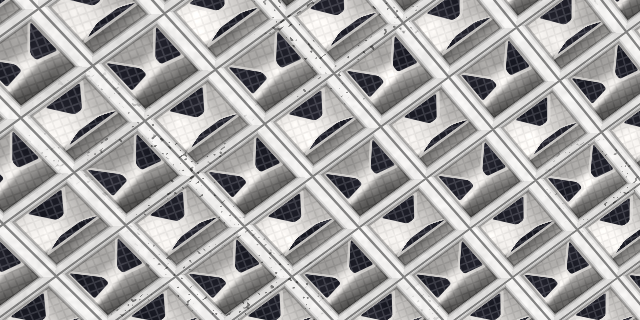
Reproduce this pattern procedurally as a Shadertoy shader.

```glsl
float hash(vec2 p) {
    return fract(sin(dot(p, vec2(127.1, 311.7))) * 43758.5453);
}

float noise(vec2 p) {
    vec2 i = floor(p), f = fract(p);
    f = f * f * (3.0 - 2.0 * f);
    return mix(mix(hash(i), hash(i + vec2(1, 0)), f.x),
               mix(hash(i + vec2(0, 1)), hash(i + vec2(1, 1)), f.x), f.y);
}

// Rounded trapezoid: base on y = 0, narrowing to the tip at y = depth
float trapezoid(vec2 q, float base, float tip, float depth) {
    vec2 e = vec2(0.75 * (abs(q.x) - mix(base, tip, q.y / depth)),
                  abs(q.y - 0.5 * depth) - 0.5 * depth) + 0.025;
    return length(max(e, 0.0)) + min(max(e.x, e.y), 0.0) - 0.025;
}

// Paired side windows, leaning down towards the neck between them
float sideWindows(vec2 f) {
    float t = 0.35 - abs(f.x - 0.48);
    return trapezoid(vec2(f.y - 0.32 - 0.54 * t, t), 0.25, 0.055, 0.25);
}

// A hanging window above a narrow slot
float stackedWindows(vec2 f) {
    float upper = trapezoid(f - vec2(0.52, 0.08), 0.24, 0.05, 0.3);
    float slot = trapezoid(vec2(f.x - 0.51, 0.665 - f.y), 0.34, 0.15, 0.08);
    return min(upper, slot);
}

float tileJoints(vec2 p) {
    vec2 q = mat2(0.94, -0.34, 0.34, 0.94) * p * 42.0;
    vec2 d = 0.5 - abs(fract(q) - 0.5);
    return 1.0 - smoothstep(0.03, 0.05 + 42.0 / iResolution.y, min(d.x, d.y));
}

float recess(vec2 f, bool paired) {
    float s, wallTop, wall;
    if (paired) {
        s = mix(0.66, 0.97, smoothstep(0.22, 0.5, f.y));
        wallTop = 0.52 + 0.22 * (0.5 - f.x);
        wall = mix(0.66, 0.4, smoothstep(0.55, 0.84, f.y));
    } else {
        s = mix(0.98, 0.74, smoothstep(0.25, 0.85, f.x));
        s -= 0.1 * smoothstep(0.3, 0.0, f.y);
        wallTop = 0.61;
        wall = mix(0.4, 0.58, smoothstep(0.62, 0.87, f.y));
    }
    wall += 0.12 * (f.x - 0.5);
    return mix(s, wall, smoothstep(wallTop, wallTop + 0.11, f.y));
}

void mainImage(out vec4 fragColor, in vec2 fragCoord) {
    vec2 p = (fragCoord - 0.5 * iResolution.xy) / iResolution.y;
    float aa = 4.5 / iResolution.y;

    // Slanted lattice in mild perspective
    vec2 q = p / (1.0 - 0.045 * p.x + 0.055 * p.y);
    mat2 axes = mat2(0.2135, 0.156, 0.147, -0.163);
    vec2 g = inverse(axes) * (q - vec2(-0.023, -0.052));
    vec2 cell = floor(g), f = fract(g);
    bool paired = mod(cell.x + cell.y, 2.0) < 0.5;
    float joints = tileJoints(q);

    // Curved recess and tiled walls
    float shade = recess(f, paired) + 0.06 * (hash(cell) - 0.5);
    shade -= 0.055 * joints;
    shade += 0.06 * (noise(g * 7.0) - 0.5);
    vec3 col = shade * vec3(1.0, 0.988, 0.975);

    // Dark glass with a pale rim
    float window = paired ? sideWindows(f) : stackedWindows(f);
    float rim = smoothstep(0.03 + aa, 0.03, window);
    col = mix(col, vec3(0.9, 0.89, 0.88), 0.65 * rim);
    vec3 glass = mix(vec3(0.08, 0.085, 0.12), vec3(0.14, 0.14, 0.18), noise(g * 5.0));
    glass += 0.13 * joints;
    col = mix(col, glass, smoothstep(0.5 * aa, -0.5 * aa, window));

    // Raised beams with bevels
    vec2 edge = abs(f - vec2(0.475, 0.465)) - vec2(0.375, 0.405);
    float frame = max(edge.x, edge.y);
    float beam = edge.x > edge.y ? 0.95 : 0.88;
    beam -= 0.1 * smoothstep(0.045, 0.03, frame);
    beam += 0.05 * (noise(g * vec2(9.0, 11.0)) - 0.5);
    col = mix(col, beam * vec3(1.0, 0.995, 0.99), smoothstep(-0.5 * aa, 0.5 * aa, frame));
    col *= 1.0 - 0.25 * smoothstep(0.008 + aa, 0.008, abs(frame));

    // Seams between modules
    vec2 seam = 0.5 - abs(f - 0.5);
    float gap = min(seam.x, seam.y);
    col = mix(col, vec3(0.4), 0.8 * smoothstep(0.007 + aa, 0.007, gap));

    // Soot and chips, heavier along some beams
    float wear = smoothstep(0.45, 0.8, noise(g * 0.8 + 3.0));
    float chips = smoothstep(0.8, 0.92, noise(g * 28.0)) * step(0.0, frame);
    col *= 1.0 - 0.5 * chips * wear;
    col *= 0.98 + 0.04 * noise(p * 90.0);

    fragColor = vec4(clamp(col, 0.0, 1.0), 1.0);
}
```
